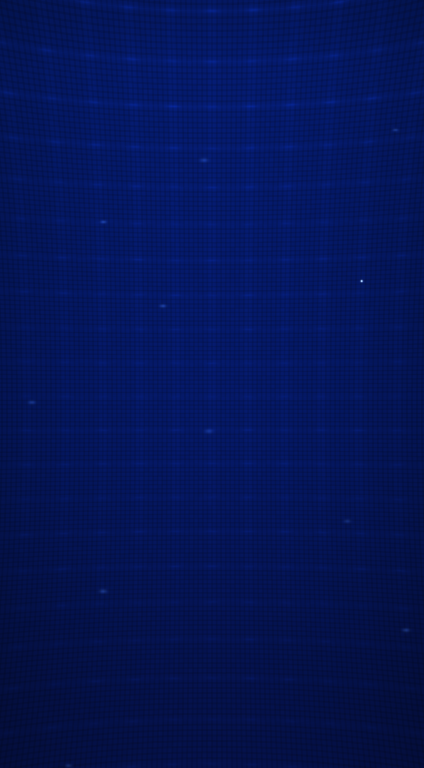
Give the GLSL for this texture, as a Shadertoy shader.

```glsl
const vec2  LENS_CENTER = vec2(0.5, 0.46);      // fraction of the canvas
const float LENS_BEND   = 0.47;                 // pincushion strength
const vec2  CELL_SIZE   = vec2(0.0469, 0.0434); // major cell, in canvas heights
const vec2  GRID_SHIFT  = vec2(0.0, 0.54);
const float MESH_COUNT  = 8.0;                  // fine threads per major cell
const float MESH_WIDTH  = 0.36;
const float MESH_DEPTH  = 0.115;
const float LINE_WIDTH  = 0.028;                // in major cells
const float EDGE_SHADE  = 0.20;
const float GRAIN       = 0.04;
const int   SPECK_COUNT = 11;
const vec3  BLUE_TOP    = vec3(0.018, 0.106, 0.438);
const vec3  BLUE_MIDDLE = vec3(0.018, 0.099, 0.415);
const vec3  BLUE_BOTTOM = vec3(0.018, 0.068, 0.293);
const vec3  LINE_GLOW   = vec3(0.020, 0.090, 0.340);
const vec3  SPECK_GLOW  = vec3(0.120, 0.200, 0.330);
const vec3  SPARK_WHITE = vec3(0.750, 0.850, 0.800);

float hash(vec2 p) {
    vec3 q = fract(vec3(p.xyx) * 0.1031);
    q += dot(q, q.yzx + 33.33);
    return fract((q.x + q.y) * q.z);
}

// Distance to the nearest integer line
vec2 lineDistance(vec2 g) {
    return abs(fract(g + 0.5) - 0.5);
}

// Dark woven threads, fading to their mean when too fine to resolve
float meshShade(vec2 g) {
    vec2 m = g * MESH_COUNT;
    vec2 soft = max(fwidth(m) * 0.6, 0.08);
    vec2 thread = 1.0 - smoothstep(0.5 * MESH_WIDTH - soft, 0.5 * MESH_WIDTH + soft, lineDistance(m));
    thread = mix(thread, vec2(MESH_WIDTH), smoothstep(0.4, 0.7, fwidth(m)));
    float grain = 1.0 + GRAIN * (hash(floor(m) + 200.0) - 0.5);
    return grain * (1.0 - MESH_DEPTH * thread.x) * (1.0 - MESH_DEPTH * thread.y);
}

// Major lines, brightest in flat patches where they cross
float lineLight(vec2 g, float height) {
    vec2 d = lineDistance(g);
    vec2 node = floor(g + 0.5);
    float width = max(LINE_WIDTH, 0.6 * fwidth(g.y));
    float row = exp(-d.y * d.y / (width * width));
    float column = exp(-d.x * d.x / 0.012);
    float patchGlow = exp(-d.x * d.x / 0.025);
    float halo = exp(-dot(d * d, vec2(28.0, 70.0)));
    float rowPower = mix(0.38, 0.62, smoothstep(0.55, 0.90, height));
    rowPower *= mix(0.75, 1.1, hash(vec2(node.y + 60.0, 7.0)));
    float nodePower = mix(0.5, 1.1, hash(node + 90.0));
    float columnPower = 0.06 * smoothstep(0.05, 0.5, height);
    return row * rowPower * (0.40 + 0.45 * patchGlow * nodePower)
         + column * columnPower + 0.10 * halo * nodePower * rowPower;
}

// Scattered soft specks, the last one a small sharp spark
vec3 specks(vec2 uv, float aspect) {
    vec3 light = vec3(0.0);
    for (int i = 0; i < SPECK_COUNT; i++) {
        float id = float(i);
        bool spark = i == SPECK_COUNT - 1;
        vec2 home = vec2(hash(vec2(id, 3.7)), (id + hash(vec2(id, 9.1))) / float(SPECK_COUNT));
        if (spark) home = vec2(0.853, 0.634);
        vec2 size = spark ? vec2(0.0015) : vec2(0.0048, 0.0027) * mix(0.7, 1.1, hash(vec2(id, 5.3)));
        vec2 d = (uv - home) * vec2(aspect, 1.0) / size;
        float power = spark ? 1.0 : mix(0.2, 0.75, hash(vec2(id, 1.9)));
        light += (spark ? SPARK_WHITE : SPECK_GLOW) * power * exp(-dot(d, d));
    }
    return light;
}

void mainImage(out vec4 fragColor, in vec2 fragCoord) {
    vec2 uv = fragCoord / iResolution.xy;
    float aspect = iResolution.x / iResolution.y;

    // Bent grid coordinates, one unit per major cell
    vec2 p = (uv - LENS_CENTER) * vec2(aspect, 1.0);
    vec2 g = p * (1.0 - LENS_BEND * dot(p, p)) / CELL_SIZE - GRID_SHIFT;

    // Backdrop with darker sides
    vec3 color = mix(BLUE_BOTTOM, BLUE_MIDDLE, smoothstep(0.0, 0.55, uv.y));
    color = mix(color, BLUE_TOP, smoothstep(0.5, 0.9, uv.y));
    float side = 2.0 * uv.x - 1.0;
    color *= 1.0 - EDGE_SHADE * side * side;
    color *= 1.0 - 0.12 * smoothstep(0.9, 1.0, uv.y);

    color *= meshShade(g);
    color += LINE_GLOW * lineLight(g, uv.y) * (1.0 - 0.3 * side * side);
    color += specks(uv, aspect);
    fragColor = vec4(color, 1.0);
}
```
